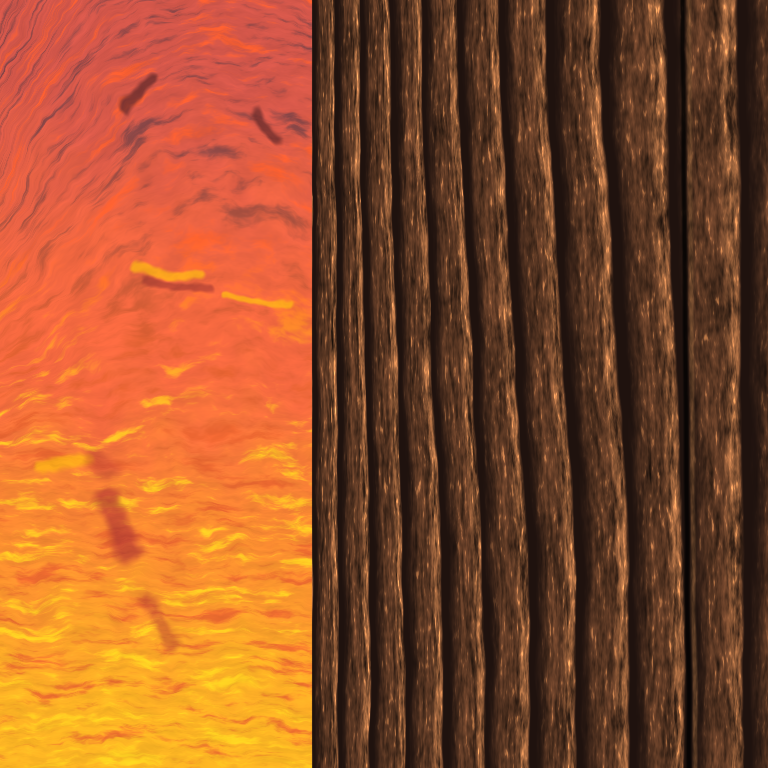
A three.js fragment shader for this texture:

```glsl
varying vec2 vUv;

const float SPLIT = 0.4063;

vec2 hashGradient(vec2 cell) {
  float a = fract(sin(dot(cell, vec2(127.1, 311.7))) * 43758.5) * 6.2832;
  return vec2(cos(a), sin(a));
}

float corner(vec2 cell, vec2 f, vec2 offset) {
  return dot(hashGradient(cell + offset), f - offset);
}

// Gradient noise, roughly -0.7 to 0.7
float gnoise(vec2 p) {
  vec2 cell = floor(p), f = fract(p);
  vec2 u = f * f * f * (f * (f * 6.0 - 15.0) + 10.0);
  float low = mix(corner(cell, f, vec2(0.0)), corner(cell, f, vec2(1.0, 0.0)), u.x);
  float high = mix(corner(cell, f, vec2(0.0, 1.0)), corner(cell, f, vec2(1.0)), u.x);
  return mix(low, high, u.y);
}

float fbm(vec2 p) {
  float sum = 0.0, gain = 0.6;
  for (int i = 0; i < 4; i++) {
    sum += gain * gnoise(p);
    p = p * 2.03 + 17.3;
    gain *= 0.55;
  }
  return sum;
}

// Soft capsule with fading ends
float stroke(vec2 p, vec2 a, vec2 b, float width) {
  vec2 d = b - a;
  float t = clamp(dot(p - a, d) / dot(d, d), 0.0, 1.0);
  return 1.0 - smoothstep(width * 0.25, width, length(p - a - d * t));
}

// Streamlines: level below, fanning up and arching over above
float flowHeight(vec2 p) {
  float arch = 0.3 * smoothstep(0.33, 0.95, p.y);
  return p.y - arch * (1.0 - exp(-8.0 * p.x) - 1.2 * p.x * p.x);
}

vec3 heatColor(float y) {
  vec3 c = mix(vec3(0.99, 0.71, 0.14), vec3(0.98, 0.55, 0.19), smoothstep(0.02, 0.32, y));
  c = mix(c, vec3(0.96, 0.41, 0.25), smoothstep(0.27, 0.54, y));
  return mix(c, vec3(0.83, 0.34, 0.29), smoothstep(0.58, 0.93, y));
}

vec3 lava(vec2 p) {
  vec2 warp = vec2(fbm(p * 11.0), fbm(p * 11.0 + 40.0));
  vec2 q = p + warp * 0.022;
  float flow = flowHeight(q);
  float broad = fbm(vec2(q.x * 9.0, flow * 42.0));
  float fine = fbm(vec2(q.x * 24.0 + 7.0, flow * 105.0));
  float streak = broad + 0.55 * fine;
  float upper = smoothstep(0.48, 0.88, p.y);

  vec3 color = heatColor(p.y + warp.y * 0.12);
  vec3 shade = mix(vec3(0.94, 0.40, 0.19), vec3(0.49, 0.27, 0.29), upper);
  vec3 glow = mix(vec3(1.0, 0.83, 0.13), vec3(0.99, 0.37, 0.17), smoothstep(0.38, 0.72, p.y));
  color = mix(color, shade, 0.85 * smoothstep(0.05, 0.5, -streak));
  color = mix(color, glow, 0.85 * smoothstep(0.08, 0.48, streak));

  // Ember lines and cooled cracks
  float ember = stroke(q, vec2(0.18, 0.647), vec2(0.26, 0.642), 0.009);
  ember += stroke(q, vec2(0.05, 0.385), vec2(0.11, 0.403), 0.012);
  ember += stroke(q, vec2(0.29, 0.61), vec2(0.38, 0.60), 0.007);
  color = mix(color, vec3(1.0, 0.69, 0.10), 0.85 * min(ember, 1.0));
  float crack = stroke(q, vec2(0.14, 0.35), vec2(0.17, 0.28), 0.022);
  crack += 0.6 * stroke(q, vec2(0.195, 0.215), vec2(0.23, 0.16), 0.018);
  crack += 0.6 * stroke(q, vec2(0.12, 0.405), vec2(0.14, 0.39), 0.022);
  crack += stroke(q, vec2(0.165, 0.86), vec2(0.20, 0.895), 0.011);
  crack += stroke(q, vec2(0.335, 0.855), vec2(0.36, 0.82), 0.012);
  crack += 0.8 * stroke(q, vec2(0.19, 0.635), vec2(0.27, 0.623), 0.008);
  vec3 crust = mix(vec3(0.72, 0.24, 0.20), vec3(0.40, 0.17, 0.17), upper);
  color = mix(color, crust, 0.75 * min(crack, 1.0));
  return color * (1.0 + 0.13 * fine);
}

// Ridge index: spacing widens to the right, lines lean in the middle
float ridgeIndex(vec2 p) {
  float lean = 0.042 * sin(3.1416 * (p.x - SPLIT) / (1.0 - SPLIT));
  float x = p.x + lean * smoothstep(0.1, 1.05, p.y);
  x += 0.005 * gnoise(vec2(p.x * 14.0, p.y * 5.0));
  x += 0.0025 * gnoise(vec2(p.x * 30.0, p.y * 19.0));
  return (sqrt(max(0.001475 + 0.00896 * (x - 0.4427), 0.0)) - 0.0384) / 0.00448;
}

vec3 bark(vec2 p) {
  float index = ridgeIndex(p);
  float row = floor(index), f = index - row;
  float grain = fbm(vec2(index * 5.0, p.y * 9.0));
  float fiber = fbm(vec2(index * 13.0 + 31.0, p.y * 26.0));
  float fleck = gnoise(vec2(p.x * 230.0, p.y * 85.0));

  // Shadowed groove rises to a lit right edge
  float groove = 0.20 + 0.10 * gnoise(vec2(row * 3.7 + 0.5, p.y * 3.0));
  float body = smoothstep(groove - 0.12, groove + 0.28, f + 0.10 * grain);
  body *= 1.0 - smoothstep(0.94, 1.0, f);
  float rim = smoothstep(0.66, 0.86, f) * (1.0 - smoothstep(0.91, 0.99, f));
  float light = 0.78 + 0.55 * grain + 0.6 * fiber + 0.22 * fleck;
  vec3 color = mix(vec3(0.12, 0.07, 0.055), vec3(0.45, 0.275, 0.175) * light, body);
  color += vec3(0.31, 0.21, 0.12) * rim * clamp(0.55 + grain + 1.3 * fiber, 0.0, 1.3);
  color += vec3(0.28, 0.19, 0.10) * body * smoothstep(0.2, 0.55, fiber + 0.4 * fleck);

  // Narrow split beside the wide right ridge
  float seam = p.x - 0.889 - 0.008 * (1.0 - p.y) - 0.004 * gnoise(vec2(4.0, p.y * 6.0));
  color *= 1.0 - 0.75 * (1.0 - smoothstep(0.001, 0.005, abs(seam)));
  float sliver = 1.0 - smoothstep(0.001, 0.005, abs(seam - 0.008));
  color = mix(color, vec3(0.57, 0.38, 0.23) * light, 0.65 * sliver);
  return color;
}

void main() {
  float side = smoothstep(SPLIT - 0.001, SPLIT + 0.001, vUv.x);
  vec3 color = mix(lava(vUv), bark(vUv), side);
  gl_FragColor = vec4(clamp(color, 0.0, 1.0), 1.0);
}
```
